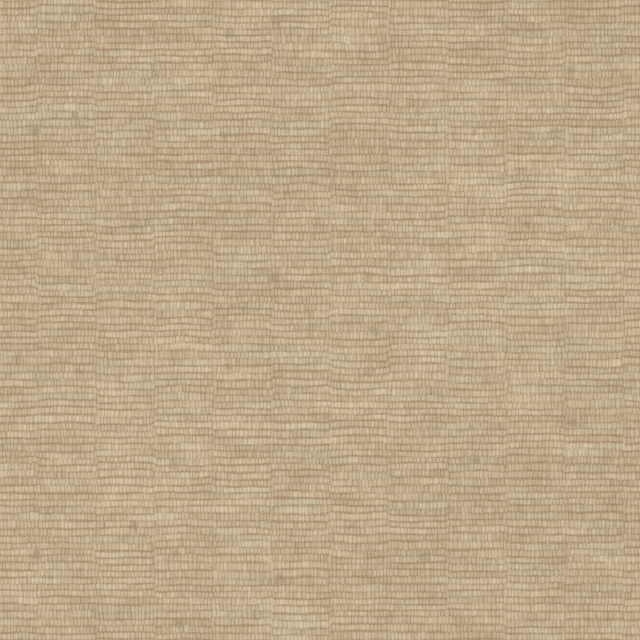
Give the GLSL for this texture, as a three.js fragment shader.

```glsl
// Woven grasscloth: thin horizontal rows of small rounded stitches, with
// vertical seams that break and shift the rows. Row, stitch and fibre tones
// come from hashes and gradient noise; a few faint slubs are scattered on top.

varying vec2 vUv;

const float ROWS = 91.0;
const float STITCHES = 165.0;
const float BAND_WIDTH = 0.0915;
const float FIRST_SEAM = 0.0586;
const float SLUB_GRID = 13.0;

const vec3 STRAW = vec3(0.742, 0.664, 0.543);
const vec3 TONE_STEP = vec3(0.054, 0.059, 0.061);
const vec3 WARM_GAP = vec3(0.650, 0.545, 0.415);
const vec3 SLUB_GREY = vec3(0.600, 0.525, 0.410);

float hash(vec2 p) {
  vec3 q = fract(vec3(p.xyx) * 0.1031);
  q += dot(q, q.yzx + 33.33);
  return fract((q.x + q.y) * q.z);
}

vec2 gradient(vec2 cell) {
  float angle = 6.2832 * hash(cell);
  return vec2(cos(angle), sin(angle));
}

// Gradient noise, roughly -0.7 to 0.7
float noise(vec2 p) {
  vec2 i = floor(p);
  vec2 f = p - i;
  vec2 s = f * f * f * (f * (f * 6.0 - 15.0) + 10.0);
  vec2 e = vec2(1.0, 0.0);
  float low = mix(dot(gradient(i), f), dot(gradient(i + e.xy), f - e.xy), s.x);
  float high = mix(dot(gradient(i + e.yx), f - e.yx),
                   dot(gradient(i + e.xx), f - e.xx), s.x);
  return mix(low, high, s.y);
}

// Zero at the middle of a thread, one in the gap beside it
float threadGap(float coord, float inner) {
  return smoothstep(inner, 0.5, abs(fract(coord) - 0.5));
}

// Vertical displacement of the rows, in rows: band shifts, bowing, waviness
float rowWarp(vec2 p, float band) {
  float nearest = floor(band + 0.5);
  float blend = smoothstep(-0.035, 0.035, band - nearest);
  float left = noise(vec2(nearest * 5.3, p.y * 17.0));
  float right = noise(vec2((nearest + 1.0) * 5.3, p.y * 17.0));
  float arch = 4.0 * fract(band) * (1.0 - fract(band));
  float bow = arch * noise(vec2(floor(band) * 3.7, p.y * 9.0));
  return 0.75 * mix(left, right, blend) + 0.4 * bow
       + 0.22 * noise(p * vec2(26.0, 60.0));
}

// Soft irregular spots, at most one in each cell of a coarse grid
float slubs(vec2 p) {
  vec2 g = p * SLUB_GRID;
  vec2 cell = floor(g);
  vec2 jitter = vec2(hash(cell + 41.0), hash(cell + 83.0));
  vec2 offset = g - cell - mix(vec2(0.25), vec2(0.75), jitter);
  float radius = mix(0.06, 0.13, hash(cell + 17.0));
  float edge = length(offset) + 0.09 * noise(p * 120.0);
  float present = step(0.72, hash(cell + 5.0));
  return present * mix(0.15, 0.5, jitter.x) * (1.0 - smoothstep(0.3 * radius, 1.4 * radius, edge));
}

void main() {
  vec2 p = vUv;

  // Bands between slightly wandering seams
  float band = (p.x - FIRST_SEAM) / BAND_WIDTH + 0.06 * noise(p * vec2(3.0, 40.0));
  float seamDistance = abs(fract(band + 0.5) - 0.5);
  float seam = 1.0 - smoothstep(0.0, 0.08, seamDistance);

  // Row and stitch coordinates
  float rowCoord = p.y * ROWS + rowWarp(p, band);
  float row = floor(rowCoord);
  float gapRow = floor(rowCoord + 0.5);
  float stitchCoord = p.x * STITCHES + 0.5 * hash(vec2(row, 7.0))
                    + 0.8 * noise(vec2(p.x * 60.0, row * 3.71));
  float stitch = floor(stitchCoord);

  // Row gaps differ by band, fade along their length and weaken at seams
  float rowDepth = 0.45 + 0.75 * hash(vec2(floor(band) + 30.0, gapRow));
  rowDepth += 0.8 * noise(vec2(p.x * 34.0, gapRow * 5.37));
  rowDepth += 0.5 * (hash(vec2(stitch, gapRow + 200.0)) - 0.5);
  float rowGap = threadGap(rowCoord, 0.2) * clamp(rowDepth, 0.1, 1.4) * (1.0 - 0.4 * seam);

  // Stitch gaps, with corners rounded where they meet the rows
  float stitchDepth = 0.55 + 0.75 * hash(vec2(floor(stitchCoord + 0.5), row + 90.0));
  float stitchGap = threadGap(stitchCoord, 0.14) * stitchDepth;
  float corner = threadGap(stitchCoord, 0.05) * threadGap(rowCoord, 0.05);

  // Tones of streaks, single stitches, fibres and broad patches
  float tone = 0.93;
  tone += 1.1 * noise(vec2(p.x * 14.0, row * 7.31));
  tone += 0.85 * (hash(vec2(stitch, row)) - 0.5);
  tone += 0.7 * noise(p * vec2(170.0, 250.0));
  tone += 0.4 * noise(p * vec2(6.0, 16.0));
  tone += 0.3 * noise(p * 2.3 + 9.0);
  tone -= 1.1 * stitchGap + 0.85 * rowGap + 0.5 * corner + 0.25 * seam;
  tone -= 0.4 * dot(p - 0.5, p - 0.5);

  // Straw colour, warm streaks and gaps, then slubs
  vec3 color = STRAW + TONE_STEP * tone;
  float warmth = noise(vec2(p.x * 9.0, row * 4.13 + 30.0));
  color += vec3(0.010, -0.004, -0.020) * warmth;
  color = mix(color, WARM_GAP, clamp(0.42 * rowGap, 0.0, 0.6));
  color = mix(color, SLUB_GREY, slubs(p));
  gl_FragColor = vec4(color, 1.0);
}
```
